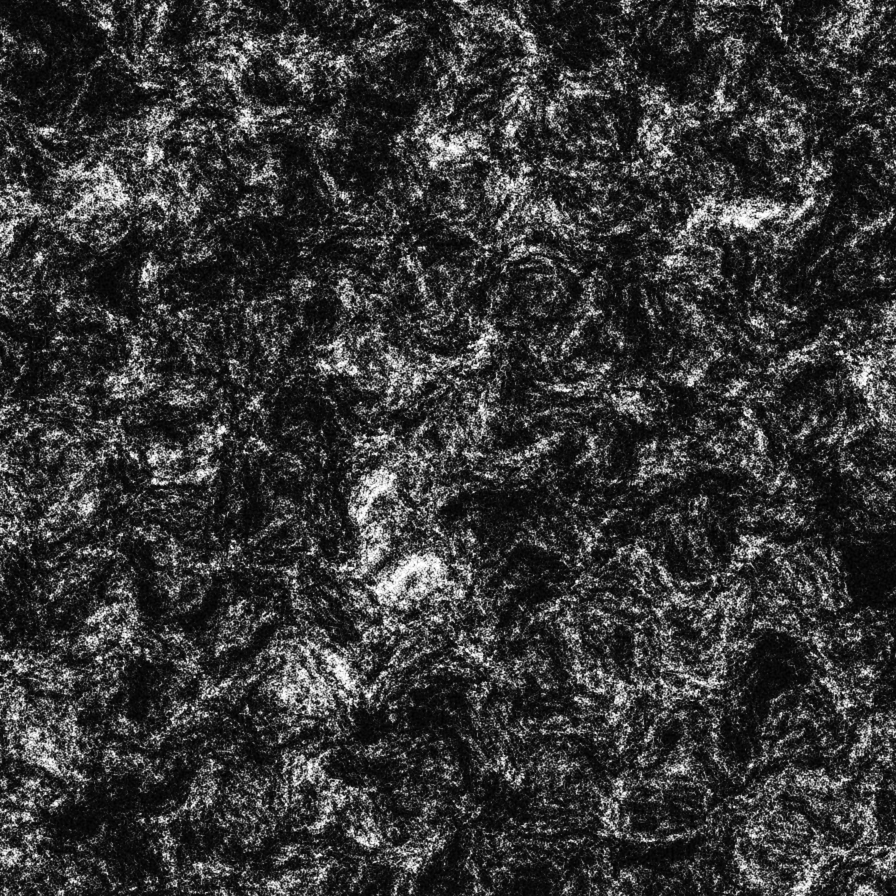
Write a WebGL 2 fragment shader that draws this texture.

```glsl
#version 300 es
precision highp float;
// Dark weathered stone: gritty pale mineral dust, ragged flakes and thin veins.

#define COARSE_FREQ 6.0     // cells across the canvas in the widest octave
#define OCTAVE_STEP 2.05    // frequency ratio between octaves
#define STRETCH 1.18        // horizontal lengthening of the dust clouds
#define WARP 0.022          // bending of clouds and flakes
#define FLAKE_GRID 9.0      // flake cells across the canvas
#define FLAKE_SHARE 0.27    // part of the cells that hold a flake
#define FLAKE_LIFT 1.35     // brightening inside flakes
#define VEIN_LIFT 0.85      // brightening along veins
#define EXPOSURE -2.22      // tone bias
#define CONTRAST 1.70       // tone slope
#define BLACK_LEVEL 0.030
#define FILM_GRAIN 0.012    // faint grain over the darkest parts

uniform vec2 u_resolution;
out vec4 fragColor;

// Integer hash giving two values in 0..1 per cell
vec2 hash2(vec2 cell, uint seed) {
    uvec2 v = uvec2(ivec2(cell)) * 1664525u + 1013904223u + seed * 747796405u;
    v.x += v.y * 1664525u;
    v.y += v.x * 1664525u;
    v ^= v >> 16u;
    v.x += v.y * 1664525u;
    v.y += v.x * 1664525u;
    v ^= v >> 16u;
    return vec2(v >> 8u) / 16777216.0;
}

float cornerSlope(vec2 cell, vec2 offset, uint seed) {
    float angle = 6.28318 * hash2(cell, seed).x;
    return dot(vec2(cos(angle), sin(angle)), offset);
}

// Gradient noise scaled to about unit deviation
float noise(vec2 p, uint seed) {
    vec2 i = floor(p), f = p - i;
    vec2 u = f * f * f * (f * (f * 6.0 - 15.0) + 10.0);
    vec2 e = vec2(1.0, 0.0);
    float low = mix(cornerSlope(i, f, seed), cornerSlope(i + e.xy, f - e.xy, seed), u.x);
    float high = mix(cornerSlope(i + e.yx, f - e.yx, seed), cornerSlope(i + e.xx, f - e.xx, seed), u.x);
    return 4.63 * mix(low, high, u.y);
}

mat2 rotation(float a) {
    return mat2(cos(a), sin(a), -sin(a), cos(a));
}

// Dust: broad clouds broken up by ever finer grit
float dust(vec2 p, vec2 bend) {
    float sum = 0.0, freq = COARSE_FREQ;
    for (int i = 0; i < 7; i++) {
        float fineness = float(i) / 6.0;
        float weight = mix(0.27, 0.47, fineness);
        vec2 q = p + bend * (1.0 - fineness);
        q.x /= mix(STRETCH, 1.0, fineness);
        sum += weight * noise(rotation(0.25 + 0.9 * float(i)) * q * freq, uint(i) + 1u);
        freq *= OCTAVE_STEP;
    }
    return sum;
}

// Flakes: scattered ragged ellipses, leaning down to the right
float flakes(vec2 p) {
    vec2 g = p * FLAKE_GRID, home = floor(g);
    float ragged = 0.16 * noise(p * 38.0, 21u) + 0.12 * noise(p * 90.0, 22u);
    float cover = 0.0;
    for (int y = -1; y <= 1; y++)
    for (int x = -1; x <= 1; x++) {
        vec2 cell = home + vec2(x, y);
        vec2 place = hash2(cell, 31u), kind = hash2(cell, 32u), form = hash2(cell, 33u);
        vec2 d = rotation(0.2 + 0.9 * (form.x - 0.5)) * (g - cell - 0.15 - 0.7 * place);
        float radius = mix(0.17, 0.48, form.y * form.y);
        float edge = length(d * vec2(1.0, 1.55)) / radius + ragged;
        float present = step(kind.x, FLAKE_SHARE) * mix(0.55, 1.0, kind.y);
        cover = max(cover, present * (1.0 - smoothstep(0.7, 1.15, edge)));
    }
    return cover;
}

// Veins: thin broken crests of stretched noise
float veins(vec2 p) {
    vec2 q = rotation(0.12) * p;
    float crest = abs(noise(q * vec2(2.6, 6.5), 41u));
    float gate = smoothstep(0.3, 1.3, noise(q * vec2(5.0, 7.0), 42u));
    return gate * (1.0 - smoothstep(0.02, 0.13, crest));
}

void main() {
    vec2 p = gl_FragCoord.xy / min(u_resolution.x, u_resolution.y);
    vec2 bend = WARP * vec2(noise(p * 11.0, 51u), noise(p * 11.0, 52u));

    // Striations darken parts of the flakes
    float flake = flakes(p + 0.5 * bend);
    vec2 grain = rotation(0.15) * (p + 0.4 * bend);
    float stripes = smoothstep(0.6, 1.6, noise(grain * vec2(18.0, 95.0), 61u));

    float level = dust(p, bend);
    level += FLAKE_LIFT * flake * (1.0 - 0.8 * stripes);
    level += VEIN_LIFT * veins(p + 0.4 * bend);

    // Film-like tone curve
    float tone = 1.0 / (1.0 + exp(-(EXPOSURE + CONTRAST * level)));
    float grey = mix(BLACK_LEVEL, 1.0, tone) + FILM_GRAIN * noise(p * 331.0, 71u);
    fragColor = vec4(vec3(clamp(grey, 0.0, 1.0)), 1.0);
}
```
